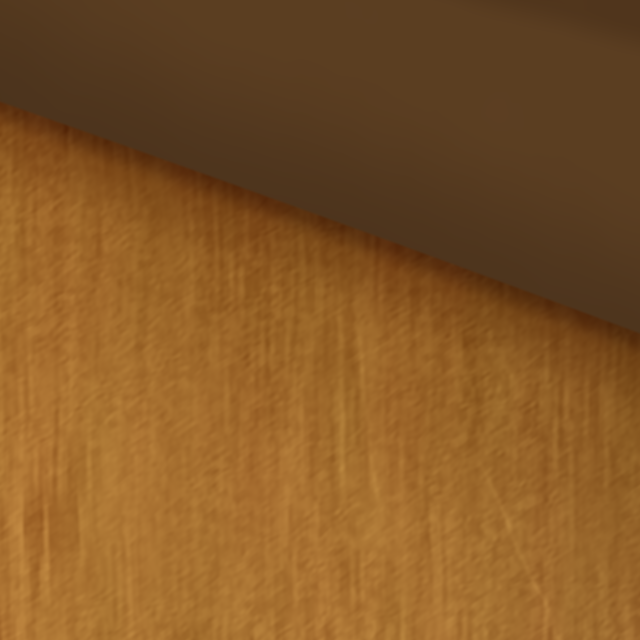
Reproduce this texture procedurally as a WebGL 1 fragment shader.

```glsl
precision highp float;
uniform vec2 u_resolution;

#define EDGE_LEFT 0.841
#define EDGE_SLOPE -0.362
#define EDGE_BOW 0.012
#define EDGE_SOFTNESS 0.003
#define GRAIN_STRENGTH 0.068
#define FLECK_STRENGTH 0.095
#define STREAK_STRENGTH 0.045
#define GRAIN_WARP 0.022

float hash(vec2 p) {
    p = fract(p * vec2(0.1031, 0.1137));
    p += dot(p, p.yx + 33.33);
    return fract((p.x + p.y) * p.x * 7.31 + p.y * 5.17);
}

float noise(vec2 p) {
    vec2 i = floor(p);
    vec2 f = fract(p);
    f = f * f * (3.0 - 2.0 * f);
    float low = mix(hash(i), hash(i + vec2(1.0, 0.0)), f.x);
    float high = mix(hash(i + vec2(0.0, 1.0)), hash(i + 1.0), f.x);
    return mix(low, high, f.y);
}

float fbm(vec2 p) {
    float sum = 0.0;
    float weight = 0.5;
    for (int i = 0; i < 4; i++) {
        sum += weight * noise(p);
        p = p * 2.03 + 17.3;
        weight *= 0.5;
    }
    return sum;
}

// Soft bent line from the upper point to the lower point
float streak(vec2 p, vec2 upper, vec2 lower, float bend, float width) {
    float t = (upper.y - p.y) / (upper.y - lower.y);
    float center = mix(upper.x, lower.x, t) + bend * t * (1.0 - t);
    center += 0.008 * (noise(vec2(upper.x * 50.0, p.y * 20.0)) - 0.5);
    float ends = smoothstep(0.0, 0.25, t) * (1.0 - smoothstep(0.7, 1.0, t));
    float offset = (p.x - center) / width;
    float broken = 0.4 + 0.9 * noise(vec2(upper.x * 90.0, p.y * 38.0));
    return exp(-offset * offset) * ends * broken;
}

vec3 panelColor(vec2 p, float height) {
    vec3 color = mix(vec3(0.302, 0.204, 0.113), vec3(0.357, 0.243, 0.130),
                     smoothstep(-0.03, 0.24, height));
    color *= 1.0 - 0.04 * smoothstep(0.35, 0.0, p.x) * smoothstep(0.7, 1.0, p.y);

    // Shaded strip in the upper right corner
    float strip = p.y - (1.0 - 0.267 * (p.x - 0.73));
    color = mix(color, vec3(0.315, 0.209, 0.110), smoothstep(-0.025, 0.035, strip));
    return color + 0.006 * (fbm(p * vec2(9.0, 6.0)) - 0.47);
}

float woodGrain(vec2 p) {
    float warp = GRAIN_WARP * (fbm(p * vec2(5.0, 3.5)) - 0.47);
    vec2 q = vec2(p.x + warp, p.y);
    float broad = noise(vec2(q.x * 15.0, q.y * 1.4 + 4.0)) - 0.5;
    float medium = noise(vec2(q.x * 55.0 + 9.0, q.y * 4.5)) - 0.5;
    float fine = noise(vec2(q.x * 125.0, q.y * 11.0 + 7.0)) - 0.5;
    float patches = smoothstep(0.3, 0.65, fbm(p * vec2(8.0, 5.0) + 21.0));
    float leftLines = 1.0 + 0.5 * smoothstep(0.28, 0.0, p.x);
    return 0.25 * broad + 0.5 * medium + fine * (0.4 + 0.8 * patches) * leftLines;
}

// Short marks rising to the right across the grain
float woodFlecks(vec2 p) {
    vec2 along = vec2(0.8, 0.6);
    vec2 across = vec2(-0.6, 0.8);
    vec2 q = vec2(dot(p, along), dot(p, across));
    q.y += 0.006 * noise(p * 40.0);
    float marks = 0.65 * (noise(q * vec2(70.0, 165.0)) - 0.5);
    marks += 0.35 * (noise(p * vec2(150.0, 95.0) + 11.0) - 0.5);
    return marks * (0.35 + 1.0 * fbm(p * vec2(12.0, 8.0) + 3.0));
}

float woodStreaks(vec2 p) {
    float light = streak(p, vec2(0.522, 0.62), vec2(0.528, 0.14), 0.04, 0.006);
    light += streak(p, vec2(0.555, 0.53), vec2(0.605, 0.14), -0.018, 0.005);
    light += streak(p, vec2(0.735, 0.31), vec2(0.890, -0.04), 0.012, 0.005);
    light += 0.6 * streak(p, vec2(0.213, 0.37), vec2(0.213, 0.01), 0.0, 0.004);
    light += 0.6 * streak(p, vec2(0.123, 0.78), vec2(0.105, 0.25), 0.015, 0.005);
    float dark = streak(p, vec2(0.468, 0.68), vec2(0.468, 0.38), -0.025, 0.005);
    dark += 0.7 * streak(p, vec2(0.690, 0.60), vec2(0.770, 0.25), 0.025, 0.006);
    dark += 0.6 * streak(p, vec2(0.545, 0.56), vec2(0.595, 0.06), -0.015, 0.010);
    dark += 0.8 * streak(p, vec2(0.095, 0.40), vec2(0.045, 0.02), 0.01, 0.005);
    return light - 0.8 * dark;
}

vec3 woodColor(vec2 p, float depth) {
    // Shadow along the edge fades into the lit surface
    vec3 color = mix(vec3(0.345, 0.175, 0.05), vec3(0.47, 0.27, 0.085),
                     smoothstep(0.0, 0.045, depth));
    color = mix(color, vec3(0.595, 0.385, 0.15), smoothstep(0.01, 0.15, depth));
    color = mix(color, vec3(0.665, 0.45, 0.197), smoothstep(0.12, 0.50, depth));
    color *= 1.0 - 0.07 * smoothstep(0.55, 1.0, p.x);
    color *= 1.0 + 0.025 * smoothstep(0.4, 0.0, p.x);

    float detail = GRAIN_STRENGTH * woodGrain(p) + FLECK_STRENGTH * woodFlecks(p);
    detail += STREAK_STRENGTH * woodStreaks(p);
    color += detail * vec3(0.95, 1.0, 0.7) * mix(0.5, 1.0, smoothstep(0.0, 0.13, depth));

    // Slow drift between red and yellow tones
    float tone = fbm(p * vec2(13.0, 3.5) + 40.0) - 0.47;
    return color + tone * vec3(-0.012, 0.022, 0.0);
}

void main() {
    vec2 p = gl_FragCoord.xy / u_resolution;
    float edge = EDGE_LEFT + EDGE_SLOPE * p.x + EDGE_BOW * p.x * (1.0 - p.x);
    float height = (p.y - edge) / sqrt(1.0 + EDGE_SLOPE * EDGE_SLOPE);
    vec3 wood = woodColor(p, max(-height, 0.0));
    vec3 panel = panelColor(p, max(height, 0.0));
    vec3 color = mix(wood, panel, smoothstep(-EDGE_SOFTNESS, EDGE_SOFTNESS, height));
    gl_FragColor = vec4(clamp(color, 0.0, 1.0), 1.0);
}
```
